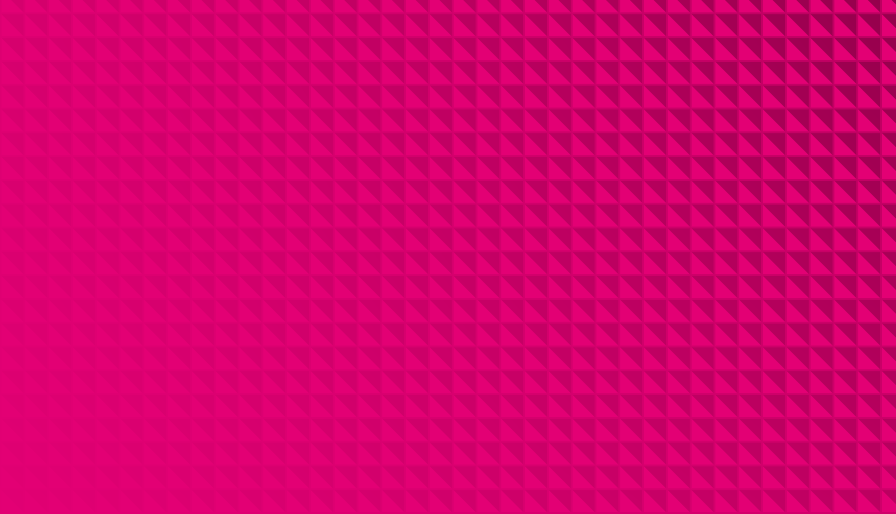
Give the GLSL for this pattern, as a WebGL 2 fragment shader.

```glsl
#version 300 es
precision highp float;
// Magenta grid of diagonally split squares whose shading deepens to the upper right.

uniform vec2 u_resolution;
out vec4 fragColor;

void main() {
    vec2 uv = gl_FragCoord.xy / u_resolution;
    float cellsDown = 21.6;
    float pixel = cellsDown / u_resolution.y;

    // Square cells, with the grid lines on whole numbers
    vec2 grid = gl_FragCoord.xy * pixel - vec2(0.025, 0.04);
    vec2 cell = fract(grid);

    // Shaded upper right half, split from upper left to lower right
    float diagonal = (cell.x + cell.y - 1.0) * 0.7071;
    float shade = smoothstep(-0.6 * pixel, 0.6 * pixel, diagonal);

    // Thin half-toned lines between the cells
    vec2 toLine = 0.5 - abs(cell - 0.5);
    float edge = min(toLine.x, toLine.y);
    float line = 1.0 - smoothstep(0.04 - 0.5 * pixel, 0.04 + 0.5 * pixel, edge);
    shade = mix(shade, 0.5, line);

    // Depth of the shading: faint at lower left, strong at upper right
    float across = pow(uv.x, 1.3);
    float depth = 0.01 + 0.05 * uv.y + across * (0.16 + 0.13 * uv.y);

    vec3 magenta = vec3(0.89, 0.0, 0.455);
    fragColor = vec4(magenta * (1.0 - depth * shade), 1.0);
}
```
